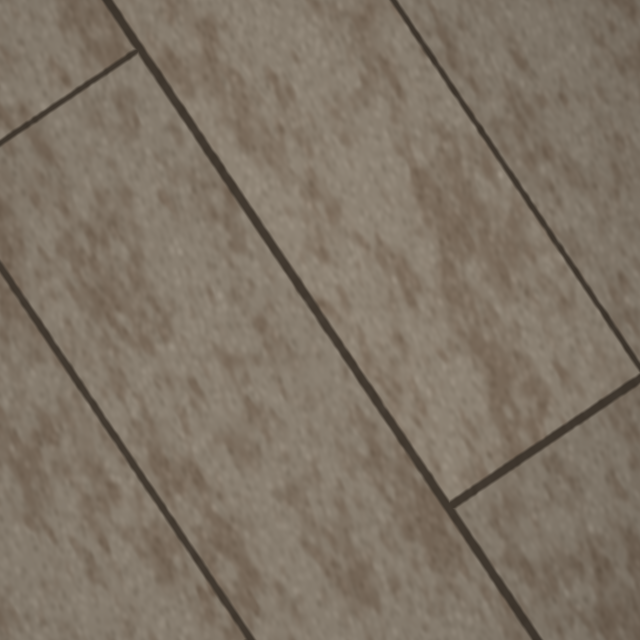
A Shadertoy shader for this texture:

```glsl
// Diagonal floor of long stone-look planks in half-bond, with dark soft grout.
// A rotated frame gives each plank its row and column; smooth cellular noise,
// stretched along the planks, makes the brown stains, streaks and flecks.

const float PLANK_WIDTH = 0.371;
const float PLANK_LENGTH = 1.727;
const vec2 ALONG = vec2(0.558, -0.830);   // long direction of the planks
const vec2 ACROSS = vec2(0.830, 0.558);

const vec3 CLAY = vec3(0.540, 0.500, 0.445);
const vec3 STAIN = vec3(0.435, 0.370, 0.308);
const vec3 GROUT = vec3(0.255, 0.222, 0.186);

vec3 hash3(vec2 cell) {
    vec3 h = fract(cell.xyx * vec3(0.1031, 0.1030, 0.0973));
    h += dot(h, h.yxz + 33.33);
    return fract((h.xxy + h.yzz) * h.zyx);
}

// Cellular noise: one soft light or dark blob at a random spot in each cell.
float blobNoise(vec2 p) {
    vec2 base = floor(p);
    float sum = 0.0;
    for (int y = -1; y <= 1; y++) {
        for (int x = -1; x <= 1; x++) {
            vec2 cell = base + vec2(x, y);
            vec3 rnd = hash3(cell);
            vec2 d = p - cell - rnd.xy;
            float w = max(0.0, 1.0 - dot(d, d));
            sum += w * w * w * (2.0 * rnd.z - 1.0);
        }
    }
    return sum;
}

// Half width of a grout line, varying from line to line.
float groutHalfWidth(float index) {
    return 0.0054 + 0.0014 * sin(1.1 - 2.0 * index);
}

// Coverage of a line with soft edges.
float lineMask(float dist, float halfWidth, float blur) {
    return 1.0 - smoothstep(halfWidth - blur, halfWidth + blur, dist);
}

// Mottled plank surface; grain is (across, along), plank is (row, column).
vec3 plankColor(vec2 grain, vec2 plank, float fleck) {
    vec2 q = grain + plank * vec2(3.7, 5.3);
    float broad = blobNoise(q * vec2(11.0, 5.0));
    float patches = blobNoise(q * vec2(32.0, 14.0) + 40.0);
    float streaks = blobNoise(q * vec2(78.0, 34.0) + 80.0);
    float stain = smoothstep(-0.4, 0.9, 0.5 * broad + 0.5 * patches + 0.6 * streaks);
    float tone = 1.0 + 0.03 * sin(-1.2 - 1.9 * plank.x - 3.0 * plank.y);
    return (mix(CLAY, STAIN, 0.75 * stain) + 0.032 * fleck) * tone;
}

// Light that fades from a spot left of the centre toward the corners.
float lighting(vec2 uv) {
    vec2 d = (uv - vec2(0.38, 0.39)) * vec2(1.05, 0.9);
    return 1.02 - 0.22 * dot(d, d);
}

void mainImage(out vec4 fragColor, in vec2 fragCoord) {
    vec2 uv = fragCoord / iResolution.y;
    vec2 fromTop = uv - vec2(0.0, 1.0);
    float across = dot(fromTop, ACROSS);
    float along = dot(fromTop, ALONG);

    // Plank grid: odd rows shift by half a plank.
    float rowPos = (across - 0.139) / PLANK_WIDTH;
    float row = floor(rowPos);
    float colPos = (along - 1.049) / PLANK_LENGTH + 0.5 * mod(row, 2.0);
    float column = floor(colPos) - mod(row, 2.0);

    // Grain runs at a slight slant to the planks.
    vec2 grain = vec2(across + 0.12 * along, along);
    float fleck = blobNoise(grain * vec2(125.0, 80.0));
    vec3 color = plankColor(grain, vec2(row, column), fleck);

    // Long seams and end joints, with slightly uneven edges.
    float seam = round(rowPos);
    float seamDist = abs(rowPos - seam) * PLANK_WIDTH;
    float jointDist = abs(colPos - round(colPos)) * PLANK_LENGTH;
    float blur = max(0.003, 1.0 / iResolution.y);
    float wear = 0.0006 * fleck;
    float grout = max(lineMask(seamDist + wear, groutHalfWidth(seam), blur),
                      lineMask(jointDist + wear, groutHalfWidth(-row), blur));
    color = mix(color, GROUT + 0.012 * fleck, grout);

    fragColor = vec4(color * lighting(uv), 1.0);
}
```
